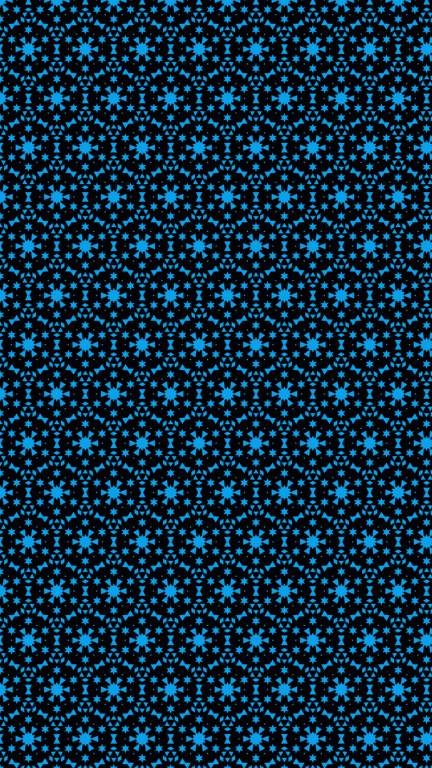
This pattern is drawn by a Shadertoy shader. Its source:

```glsl
// Hexagonal lattice of blue star rosettes with bow-tie and diamond borders on black.

const float TAU = 6.2831853;

// Folds the plane into half of one of n equal sectors around +x.
vec2 foldSectors(vec2 p, float n) {
    float width = TAU / n;
    float angle = abs(mod(atan(p.y, p.x) + 0.5 * width, width) - 0.5 * width);
    return length(p) * vec2(cos(angle), sin(angle));
}

// Star with n points between an outer tip and an inner notch radius.
float star(vec2 p, float n, float tip, float notch) {
    vec2 a = vec2(tip, 0.0);
    vec2 b = notch * vec2(cos(0.5 * TAU / n), sin(0.5 * TAU / n));
    vec2 edge = normalize(b - a);
    return dot(foldSectors(p, n) - a, vec2(edge.y, -edge.x));
}

// Trapezoid along x whose half width runs from w0 at x0 to w1 at x1.
float wedge(vec2 p, float x0, float x1, float w0, float w1) {
    float slope = (w1 - w0) / (x1 - x0);
    float side = (abs(p.y) - w0 - slope * (p.x - x0)) / sqrt(1.0 + slope * slope);
    return max(side, max(x0 - p.x, p.x - x1));
}

float diamond(vec2 p, vec2 halfSize) {
    vec2 normal = 1.0 / halfSize;
    return (dot(abs(p), normal) - 1.0) / length(normal);
}

// Offset from the nearest centre of a triangular lattice with unit pitch.
vec2 hexCell(vec2 p) {
    vec2 period = vec2(1.0, sqrt(3.0));
    vec2 a = p - period * round(p / period);
    vec2 q = p - 0.5 * period;
    vec2 b = q - period * round(q / period);
    return dot(a, a) < dot(b, b) ? a : b;
}

float pattern(vec2 p) {
    // x points from the cell centre to a corner
    vec2 corner = foldSectors(hexCell(p).yx, 6.0);
    // x points from the cell centre to the middle of a side
    vec2 side = vec2(dot(corner, vec2(0.8660254, 0.5)),
                     dot(corner, vec2(0.5, -0.8660254)));
    // x runs along the cell border from its midpoint, y away from it
    vec2 border = vec2(side.y, 0.5 - side.x);

    // Central rosette and its flared petals, which face the sides
    float d = star(corner, 12.0, 0.135, 0.092);
    d = min(d, wedge(side, 0.125, 0.225, 0.016, 0.056));

    // Ring of small stars, then darts at the corners
    d = min(d, star(corner - vec2(0.34, 0.0), 6.0, 0.082, 0.04));
    d = min(d, wedge(corner, 0.455, 0.53, 0.0, 0.048));

    // Bow ties and diamonds on the border, with faint dots inside it
    d = min(d, wedge(border, 0.0, 0.085, 0.018, 0.06));
    d = min(d, diamond(border - vec2(0.17, 0.0), vec2(0.036, 0.064)));
    return min(d, length(side - vec2(0.3, 0.0)) - 0.012);
}

void mainImage(out vec4 fragColor, in vec2 fragCoord) {
    float pitch = 0.07407;
    float pixel = 1.0 / (iResolution.y * pitch);
    vec2 p = (fragCoord - 0.5 * iResolution.xy) / iResolution.y;
    p = (p - vec2(0.015, -0.013)) / pitch;

    // Average a 4 by 4 grid of softened samples, slightly wider than a pixel
    float coverage = 0.0;
    for (int i = 0; i < 16; i++) {
        vec2 offset = (vec2(i % 4, i / 4) - 1.5) * 0.31;
        coverage += clamp(0.5 - 3.2 * pattern(p + offset * pixel) / pixel, 0.0, 1.0) / 16.0;
    }

    fragColor = vec4(mix(vec3(0.01, 0.01, 0.02), vec3(0.04, 0.63, 0.92), coverage), 1.0);
}
```
